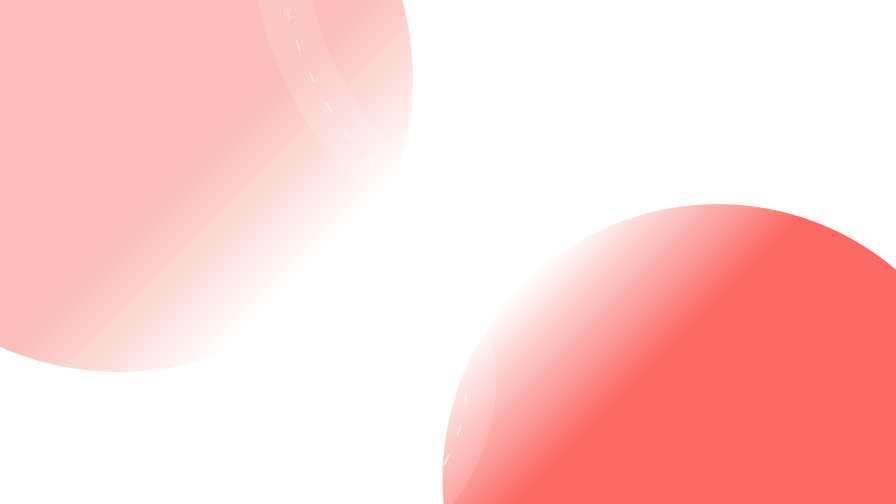
Reproduce this background procedurally as a Shadertoy shader.

```glsl
// Two large discs on white, each fading diagonally from a flat tint to white.
// Every disc also carries a pale translucent ring with a dashed centre line.
// Lengths are in canvas heights; shapes are distance functions, blended in order.

#define PAPER       vec3(1.0)
#define BLUSH       vec3(0.985, 0.745, 0.722)
#define CORAL       vec3(0.984, 0.416, 0.392)
#define BLUSH_DISC  vec3(0.236, 0.845, 0.583)   // centre x, y, radius
#define CORAL_DISC  vec3(1.424, 0.049, 0.546)
#define BLUSH_RING  vec3(1.215, 1.141, 0.665)   // centre x, y, mid radius
#define CORAL_RING  vec3(0.583, 0.248, 0.343)
#define RING_ALPHA  0.14
#define DASH_ALPHA  0.60
#define DASH_SIZE   vec2(0.0018, 0.0110)        // half width, half length

// Antialiased coverage of a signed distance, one pixel wide
float coverage(float dist) {
    return clamp(0.5 - dist * iResolution.y, 0.0, 1.0);
}

float discDistance(vec2 p, vec3 disc) {
    return length(p - disc.xy) - disc.z;
}

// White strength of a ring and its dashes; pitch and phase are in radians
float ringLight(vec2 p, vec3 ring, float halfWidth, float pitch, float phase) {
    vec2 offset = p - ring.xy;
    float radial = abs(length(offset) - ring.z);
    float band = coverage(radial - halfWidth) * RING_ALPHA;

    // Repeat one dash along the arc
    float angle = atan(offset.y, offset.x) - phase;
    float along = abs(mod(angle + 0.5 * pitch, pitch) - 0.5 * pitch) * ring.z;
    float dash = coverage(radial - DASH_SIZE.x) * coverage(along - DASH_SIZE.y);
    return mix(band, 1.0, dash * DASH_ALPHA);
}

void mainImage(out vec4 fragColor, in vec2 fragCoord) {
    vec2 p = fragCoord / iResolution.y;
    float diagonal = p.x + 1.0 - p.y;   // grows towards the lower right

    // Upper left disc, fading out along the diagonal
    float blushFade = clamp((diagonal - 0.722) / (1.146 - 0.722), 0.0, 1.0);
    vec3 blush = mix(BLUSH, PAPER, blushFade);
    blush = mix(blush, PAPER, ringLight(p, BLUSH_RING, 0.052, 0.101, -2.886));

    // Lower right disc, fading in along the diagonal
    float coralFade = clamp((diagonal - 1.600) / (2.020 - 1.600), 0.0, 1.0);
    vec3 coral = mix(PAPER, CORAL, coralFade);
    coral = mix(coral, PAPER, ringLight(p, CORAL_RING, 0.058, 0.186, -0.116));

    // Composite over the paper
    vec3 color = mix(PAPER, blush, coverage(discDistance(p, BLUSH_DISC)));
    color = mix(color, coral, coverage(discDistance(p, CORAL_DISC)));
    fragColor = vec4(color, 1.0);
}
```
